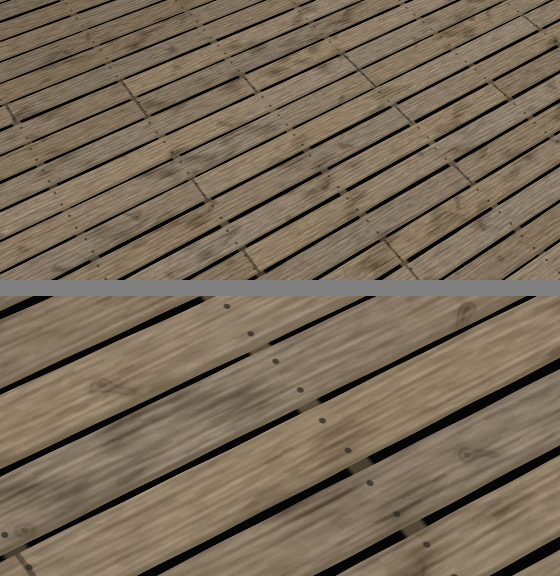
Top: the whole. Bottom: its middle third, enlarged.
Write a WebGL 1 fragment shader that draws this texture.

```glsl
precision highp float;
// Weathered deck boards seen at an angle, with dark gaps, joists and nails.
// A perspective map turns the canvas into deck space (along, across); grain is
// layered sines, and streaks, stains and knots are cellular noise.
uniform vec2 u_resolution;

// Perspective, in canvas heights with y pointing down
const vec3 HORIZON = vec3(-0.09, 1.0, 2.747);
const float BOARD_VANISH_X = 6.365;
const float JOIST_VANISH_X = -1.875;
const float BOARD_SCALE = 18.4;
const float BOARD_OFFSET = 41.45;
const float JOIST_SPACING = 0.1625;
const float JOIST_OFFSET = 0.608;

// Deck proportions: across in board widths, along in joist spacings
const float BOARD_ASPECT = 4.3;
const float GAP_HALF = 0.048;
const float GAP_VARIATION = 0.028;
const float JOIST_HALF = 0.036;
const float NAIL_RADIUS = 0.042;
const float NAIL_INSET = 0.25;
const float PIECE_LENGTH = 4.0;

// Wear
const float MEAN_TONE = 0.68;
const float GRAIN_LINES = 46.0;
const float GRAIN_DEPTH = 0.13;
const float STREAK_DEPTH = 0.34;
const float STAIN_DEPTH = 0.34;
const float KNOT_DEPTH = 0.48;

const vec3 GAP_COLOR = vec3(0.02, 0.02, 0.02);
const vec3 JOIST_COLOR = vec3(0.37, 0.32, 0.25);
const vec3 EDGE_COLOR = vec3(0.40, 0.35, 0.26);
const vec3 NAIL_COLOR = vec3(0.18, 0.16, 0.13);
const vec3 WOOD_DARK = vec3(0.31, 0.26, 0.20);
const vec3 WOOD_LIGHT = vec3(0.62, 0.56, 0.49);
const vec3 OCHRE_TINT = vec3(1.03, 0.99, 0.88);

float hash(vec2 p) {
  return fract(sin(dot(p, vec2(127.1, 311.7))) * 4375.85);
}

// Distance to the nearest scattered point, and a random value for that point
vec2 cellular(vec2 p) {
  vec2 cell = floor(p);
  vec2 nearest = vec2(9.0, 0.0);
  for (int y = -1; y <= 1; y++) {
    for (int x = -1; x <= 1; x++) {
      vec2 id = cell + vec2(float(x), float(y));
      vec2 point = id + vec2(hash(id), hash(id + 37.3));
      float d = distance(p, point);
      if (d < nearest.x) nearest = vec2(d, hash(id + 71.9));
    }
  }
  return nearest;
}

// Irregular fibres that wander slowly along the board
float grain(float along, float across, float seed) {
  float a = across * GRAIN_LINES + seed * 40.0;
  a += 1.3 * sin(along * 2.1 + seed * 9.0) + 0.7 * sin(along * 5.3 + across * 5.0);
  float fibres = sin(a) + 0.7 * sin(a * 1.73 + along * 1.9) + 0.5 * sin(a * 0.41 - along * 2.7);
  return fibres * (0.55 + 0.25 * sin(along * 3.7 + a * 0.23));
}

void main() {
  vec2 p = vec2(gl_FragCoord.x, u_resolution.y - gl_FragCoord.y) / u_resolution.y;

  // Deck coordinates and the size of a pixel in board widths
  float depth = dot(HORIZON, vec3(p, 1.0));
  float across = BOARD_OFFSET - BOARD_SCALE * (BOARD_VANISH_X - p.x) / depth;
  float along = ((p.x - JOIST_VANISH_X) / depth - JOIST_OFFSET) / JOIST_SPACING;
  float blur = BOARD_SCALE * (BOARD_VANISH_X - p.x) / (depth * depth * u_resolution.y);
  vec2 deck = vec2(along * BOARD_ASPECT, across);

  // Board pieces, each cut above a joist
  float board = floor(across);
  float f = across - board;
  float shift = floor(hash(vec2(board, 3.0)) * PIECE_LENGTH);
  float piece = floor((along + shift) / PIECE_LENGTH);
  float seed = hash(vec2(board, piece + 11.0));
  float joist = floor(along + 0.5);
  float joistDist = abs(along - joist);

  // Wood tone: fibres, streaks, flecks, stains and knots
  float streak = cellular(deck * vec2(1.3, 12.0) + seed * 17.0).x;
  vec2 fleck = cellular(deck * vec2(5.0, 17.0) + 5.0);
  vec2 stain = cellular(deck * vec2(0.42, 0.9) + 0.25 * sin(deck.yx * vec2(7.0, 3.0)));
  vec2 knot = cellular(deck * vec2(0.8, 1.1) + 0.12 * sin(deck.yx * 9.0));
  float stained = step(0.66, stain.y) * smoothstep(0.55, 0.05, stain.x);
  float knotted = step(0.86, knot.y) * smoothstep(0.28, 0.03, knot.x);
  float tone = MEAN_TONE + 0.2 * (seed - 0.5);
  tone += GRAIN_DEPTH * grain(along, f, seed) + STREAK_DEPTH * (0.46 - streak);
  tone += 0.16 * (fleck.y - 0.5) - STAIN_DEPTH * stained * (0.6 + 0.8 * streak);
  tone -= KNOT_DEPTH * knotted * (0.75 + 0.25 * sin(knot.x * 60.0));
  tone -= 0.16 * smoothstep(0.9, 0.0, length(p * vec2(0.8, 1.5)));
  vec3 wood = mix(WOOD_DARK, WOOD_LIGHT, clamp(tone, -0.25, 1.1));
  float ochre = 0.5 + 0.5 * sin(along * 1.3 + board * 2.4);
  wood *= mix(vec3(1.0), OCHRE_TINT, ochre * 0.6);

  // Side face above each gap, faint butt seams and paired nails
  wood = mix(wood, EDGE_COLOR, 0.55 * smoothstep(0.84, 0.91, f));
  float seam = abs(mod(along + shift + 0.5 * PIECE_LENGTH, PIECE_LENGTH) - 0.5 * PIECE_LENGTH);
  wood *= 1.0 - 0.35 * (1.0 - smoothstep(0.02, 0.04 + blur, seam * BOARD_ASPECT));
  float nailOffset = 0.16 * (hash(vec2(board, joist)) - 0.5);
  vec2 nail = vec2((along - joist) * BOARD_ASPECT + nailOffset, abs(f - 0.5) - NAIL_INSET);
  float nailMask = 1.0 - smoothstep(NAIL_RADIUS - blur, NAIL_RADIUS + blur, length(nail));
  wood = mix(wood, NAIL_COLOR, 0.75 * nailMask);

  // Uneven gaps, with joists showing through
  float gapId = floor(across + 0.5);
  float gapWidth = GAP_HALF + GAP_VARIATION * (hash(vec2(gapId, 8.0)) - 0.5);
  gapWidth += 0.007 * sin(along * 3.1 + gapId * 4.0) + 0.004 * sin(along * 17.0 + gapId);
  float gapMask = 1.0 - smoothstep(-0.5 * blur, 0.5 * blur, abs(across - gapId) - gapWidth);
  float joistMask = 1.0 - smoothstep(JOIST_HALF - 0.01, JOIST_HALF + 0.01, joistDist);
  joistMask *= 0.6 + 0.4 * hash(vec2(gapId, joist + 5.0));
  vec3 below = mix(GAP_COLOR, JOIST_COLOR, joistMask);
  gl_FragColor = vec4(mix(wood, below, gapMask), 1.0);
}
```
